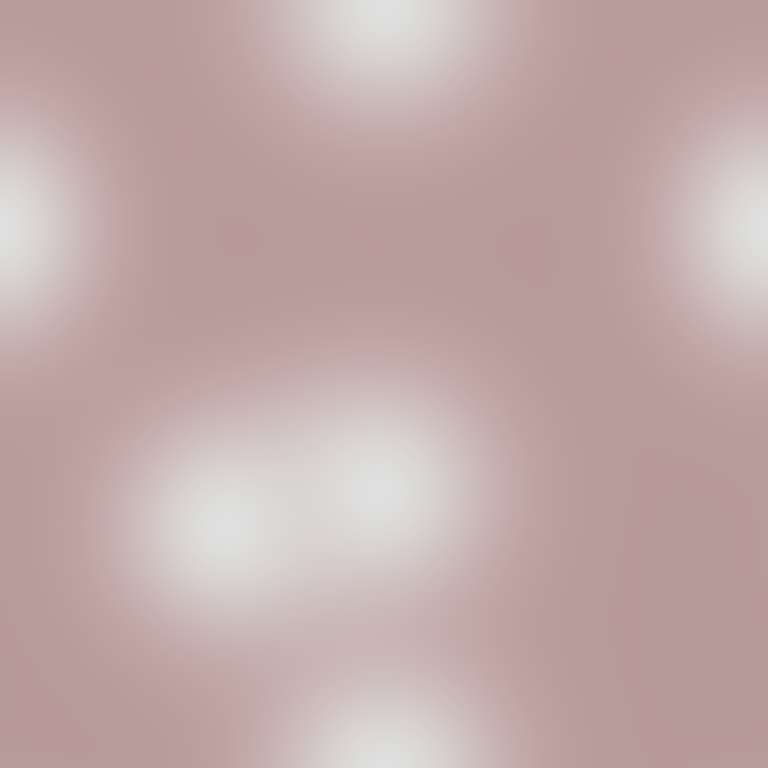
A WebGL 2 fragment shader for this background:

```glsl
#version 300 es
precision highp float;
// Soft pale glows on a dusty rose ground, wrapping across the canvas edges.

uniform vec2 u_resolution;
out vec4 fragColor;

const vec3 ROSE  = vec3(0.715, 0.600, 0.600);  // ground
const vec3 BLUSH = vec3(0.748, 0.636, 0.634);  // faint halo around the glows
const vec3 PEARL = vec3(0.874, 0.878, 0.874);  // glow centres
const float HALO_LEVEL = 0.14;                 // glow strength where blush peaks

// Each glow: centre (xy) and radii (zw), in canvas units.
const int GLOW_COUNT = 4;
const vec4 GLOWS[GLOW_COUNT] = vec4[](
    vec4(0.502, 0.994, 0.150, 0.146),
    vec4(0.998, 0.703, 0.122, 0.147),
    vec4(0.296, 0.315, 0.141, 0.142),
    vec4(0.492, 0.362, 0.149, 0.148)
);

// Gaussian falloff, measured to the nearest repeat of the glow.
float glowStrength(vec2 uv, vec4 glow) {
    vec2 offset = uv - glow.xy;
    offset -= round(offset);
    vec2 scaled = offset / glow.zw;
    return exp(-dot(scaled, scaled));
}

// Rose to blush to pearl.
vec3 glowColor(float strength) {
    vec3 ground = mix(ROSE, BLUSH, clamp(strength / HALO_LEVEL, 0.0, 1.0));
    float lift = clamp((strength - HALO_LEVEL) / (1.0 - HALO_LEVEL), 0.0, 1.0);
    return mix(ground, PEARL, lift);
}

void main() {
    vec2 uv = gl_FragCoord.xy / u_resolution;

    // Screen the glows together so that overlaps merge without clipping.
    float shade = 1.0;
    for (int i = 0; i < GLOW_COUNT; i++) {
        shade *= 1.0 - glowStrength(uv, GLOWS[i]);
    }

    fragColor = vec4(glowColor(1.0 - shade), 1.0);
}
```
